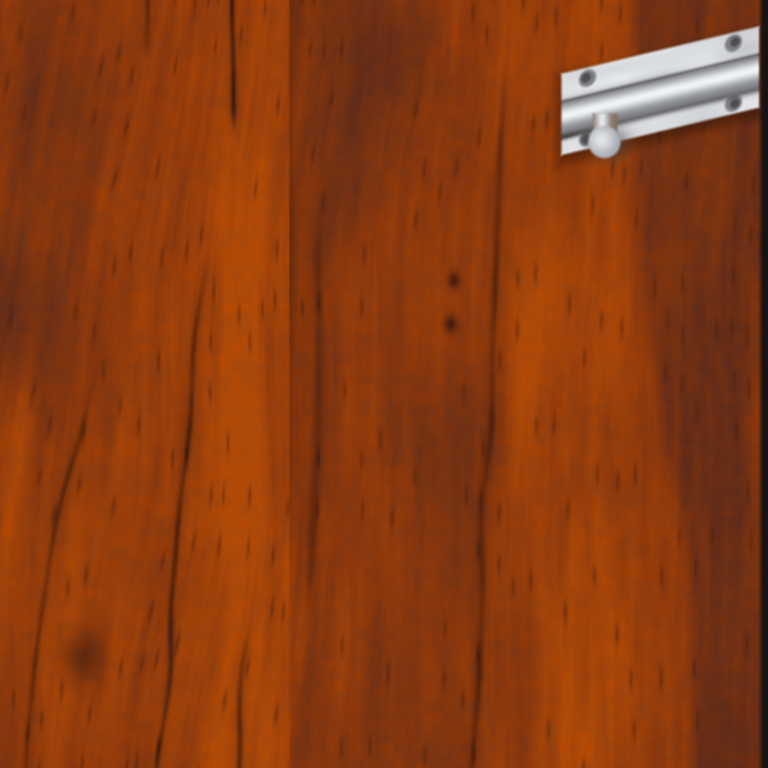
Give the GLSL for this texture, as a WebGL 2 fragment shader.

```glsl
#version 300 es
precision highp float;
// Varnished reddish wood with near-vertical grain, cracks, knots and a board seam,
// with a sheared metal sliding bolt in the upper right corner.
// Wood is a tone field of stretched noise and soft blobs; the bolt is distance shapes.
uniform vec2 u_resolution;
out vec4 fragColor;

const vec3 WOOD_DARK = vec3(0.43, 0.185, 0.08);
const vec3 WOOD_MID = vec3(0.545, 0.22, 0.05);
const vec3 WOOD_LIGHT = vec3(0.66, 0.275, 0.035);
const vec3 CRACK_COLOR = vec3(0.23, 0.095, 0.05);
const vec3 EDGE_COLOR = vec3(0.10, 0.07, 0.07);
const vec3 METAL_DARK = vec3(0.27, 0.25, 0.25);
const vec3 METAL_MID = vec3(0.61, 0.62, 0.65);
const vec3 METAL_LIGHT = vec3(0.89, 0.90, 0.91);
const vec2 BOLT_CENTER = vec2(0.86, 0.882);
const vec2 BOLT_HALF = vec2(0.129, 0.053);
const float BOLT_SLOPE = 0.24;
const float SEAM_X = 0.377;
const float SOFT = 0.003;
const float PI = 3.14159;

float hash(vec2 p) {
  vec3 q = fract(vec3(p.xyx) * 0.1031);
  q += dot(q, q.yzx + 33.33);
  return fract((q.x + q.y) * q.z);
}

float noise(vec2 p) {
  vec2 i = floor(p), f = fract(p);
  f = f * f * (3.0 - 2.0 * f);
  return mix(mix(hash(i), hash(i + vec2(1, 0)), f.x),
             mix(hash(i + vec2(0, 1)), hash(i + vec2(1, 1)), f.x), f.y);
}

float fbm(vec2 p) {
  float sum = 0.0, amp = 0.5;
  for (int i = 0; i < 4; i++) {
    sum += amp * noise(p);
    p = p * 2.03 + 17.3;
    amp *= 0.5;
  }
  return sum / 0.9375;
}

float blob(vec2 p, vec2 center, vec2 size) {
  vec2 d = (p - center) / size;
  return exp(-dot(d, d));
}

float inside(float dist) { return 1.0 - smoothstep(-SOFT, SOFT, dist); }

float box(vec2 p, vec2 halfSize) {
  vec2 d = abs(p) - halfSize;
  return max(d.x, d.y);
}

// Wandering dark line, broken up and tapered along its length
float crack(vec2 p, vec2 top, vec2 bottom, float bend, float width) {
  float t = (p.y - bottom.y) / (top.y - bottom.y);
  float x = mix(bottom.x, top.x, t) + bend * sin(PI * t);
  x += 0.012 * (noise(vec2(p.y * 9.0, top.x * 90.0)) - 0.5);
  float taper = smoothstep(0.0, 0.15, t) * (1.0 - smoothstep(0.75, 1.0, t));
  float broken = 0.45 + 0.55 * noise(vec2(p.y * 16.0, top.x * 70.0));
  float d = (p.x - x) / width;
  return taper * broken * (exp(-d * d) + 0.25 * exp(-d * d * 0.1));
}

// Short pores, one possible stroke per tall cell
float pores(vec2 p) {
  vec2 g = p * vec2(46.0, 15.0);
  g.y += 7.0 * hash(vec2(floor(g.x), 3.0));
  vec2 id = floor(g), f = fract(g) - 0.5;
  f.x += 0.4 * (hash(id + 5.0) - 0.5);
  return step(0.72, hash(id)) * exp(-f.x * f.x * 50.0 - f.y * f.y * 22.0);
}

vec3 wood(vec2 p) {
  // Grain leans on the left board and stands upright on the right
  float leftBoard = 1.0 - smoothstep(SEAM_X - 0.003, SEAM_X + 0.003, p.x);
  float lean = mix(0.03, 0.13, 1.0 - smoothstep(0.15, 0.45, p.x));
  vec2 g = vec2(p.x - lean * p.y + 0.035 * noise(p * vec2(4.0, 3.0)), p.y);
  float streaks = fbm(g * vec2(26.0, 2.2));
  float fine = fbm(g * vec2(75.0, 7.0) + 40.0);
  float cloud = fbm(p * vec2(7.0, 5.0) + 9.0);

  // Broad light and dark zones
  float tone = 0.55 + 0.9 * (streaks - 0.5) + 0.5 * (fine - 0.5) + 0.6 * (cloud - 0.5);
  tone += 0.30 * leftBoard * smoothstep(0.24, 0.31, p.x);
  tone += 0.32 * blob(p, vec2(0.74, 0.45), vec2(0.12, 0.55));
  tone += 0.16 * blob(p, vec2(0.15, 0.28), vec2(0.2, 0.25));
  tone -= 0.55 * blob(p, vec2(0.07, 0.87), vec2(0.10, 0.20));
  tone -= 0.42 * blob(p, vec2(0.03, 0.57), vec2(0.11, 0.10));
  tone -= 0.45 * blob(p, vec2(0.52, 0.93), vec2(0.11, 0.15));
  tone -= 0.42 * blob(p, vec2(0.42, 0.55), vec2(0.06, 0.42));
  tone -= 0.22 * blob(p, vec2(0.62, 0.43), vec2(0.03, 0.13));
  float sideEdge = 0.905 - 0.08 * smoothstep(0.12, 0.75, p.y);
  tone -= 0.50 * smoothstep(-0.012, 0.014, p.x - sideEdge);
  tone = clamp(tone, -0.15, 1.1);
  vec3 color = tone < 0.5 ? mix(WOOD_DARK, WOOD_MID, tone * 2.0)
                          : mix(WOOD_MID, WOOD_LIGHT, tone * 2.0 - 1.0);

  // Cracks, seam, pores and knots
  float dark = 0.8 * crack(p, vec2(0.268, 0.70), vec2(0.195, -0.08), 0.004, 0.004);
  dark += 0.55 * crack(p, vec2(0.145, 0.58), vec2(0.035, -0.10), -0.03, 0.004);
  dark += 0.6 * crack(p, vec2(0.66, 0.98), vec2(0.612, -0.10), 0.0, 0.0045);
  dark += 0.8 * crack(p, vec2(0.305, 1.10), vec2(0.303, 0.82), 0.0, 0.0035);
  dark += 0.6 * crack(p, vec2(0.325, 0.20), vec2(0.300, -0.10), 0.0, 0.004);
  dark += 0.6 * crack(p, vec2(0.200, 1.10), vec2(0.195, 0.92), 0.0, 0.004);
  dark += 0.5 * crack(p, vec2(0.421, 0.78), vec2(0.405, 0.18), 0.0, 0.006);
  float seam = p.x - SEAM_X;
  dark += 0.5 * smoothstep(-0.002, 0.002, seam) * exp(-max(seam, 0.0) * 90.0)
        * smoothstep(0.15, 0.5, p.y) * (0.4 + 0.8 * noise(vec2(p.y * 14.0, 2.0)));
  dark += 0.35 * pores(g);
  dark += 0.55 * blob(p, vec2(0.11, 0.145), vec2(0.027, 0.032)) * (0.6 + 0.6 * fine);
  for (int i = 0; i < 2; i++)
    dark += 0.9 * blob(p, vec2(0.587 + 0.004 * float(i), 0.578 + 0.057 * float(i)), vec2(0.008, 0.011));
  color = mix(color, CRACK_COLOR, clamp(dark, 0.0, 0.92));

  // Faint grey-green and orange mottling
  float mottle = fbm(p * 75.0) - 0.5;
  return color + mottle * vec3(0.085, 0.01, -0.05);
}

vec3 addBolt(vec3 color, vec2 p) {
  vec2 q = p - BOLT_CENTER;
  q.y -= BOLT_SLOPE * q.x;
  color *= 1.0 - 0.35 * (1.0 - smoothstep(-0.01, 0.018, box(q + vec2(0.0, 0.008), BOLT_HALF)));

  // Plate with a screw in each corner
  float sheen = noise(q * vec2(18.0, 70.0) + 4.0);
  vec3 metal = mix(METAL_MID, METAL_LIGHT, 0.55 + 0.5 * sheen);
  vec2 s = vec2(abs(q.x) - 0.095, abs(q.y) - 0.039);
  metal = mix(metal, METAL_MID * 0.8, inside(length(s) - 0.011));
  metal = mix(metal, METAL_DARK, 0.8 * inside(length(s - vec2(0.002, 0.001)) - 0.006));

  // Rounded barrel, lit along its upper side
  float h = (q.y + 0.008) / 0.022;
  float lit = exp(-pow((h - 0.25) / 0.55, 2.0));
  vec3 barrel = mix(METAL_MID * 0.8, METAL_LIGHT * 1.06, lit);
  metal = mix(metal, barrel, inside(abs(q.y + 0.008) - 0.022));
  metal = mix(metal, METAL_DARK, 0.65 * exp(-pow((q.y - 0.016) / 0.003, 2.0)));
  float under = exp(-pow((q.y + 0.030) / 0.0045, 2.0));
  metal = mix(metal, METAL_DARK, under * (0.45 + 0.5 * smoothstep(0.07, 0.125, -q.x)));
  color = mix(color, metal, inside(box(q, BOLT_HALF)));

  // Knob on a short stem
  vec2 k = p - vec2(0.787, 0.815);
  color = mix(color, METAL_DARK, 0.6 * blob(k, vec2(0.012, -0.003), vec2(0.021, 0.022)));
  vec3 stem = mix(vec3(0.50, 0.43, 0.39), METAL_LIGHT, exp(-pow((k.x + 0.003) / 0.009, 2.0)));
  color = mix(color, stem, inside(box(k - vec2(0.001, 0.018), vec2(0.016, 0.019))));
  vec3 ball = mix(METAL_MID, METAL_LIGHT, blob(k, vec2(-0.004, 0.003), vec2(0.018)));
  return mix(color, ball, inside(length(k) - 0.021));
}

void main() {
  vec2 p = gl_FragCoord.xy / u_resolution;
  vec3 color = addBolt(wood(p), p);
  color = mix(color, EDGE_COLOR, smoothstep(0.986, 0.995, p.x));
  fragColor = vec4(clamp(color, 0.0, 1.0), 1.0);
}
```
